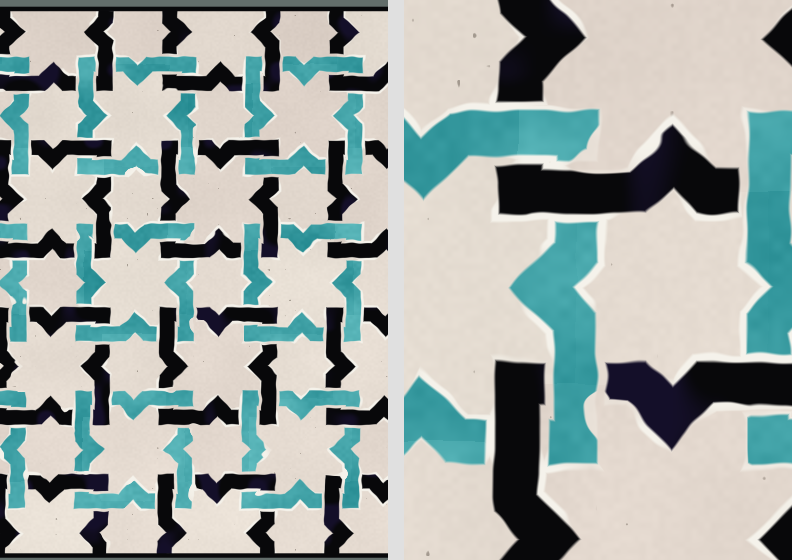
Left: the whole. Right: its middle third, enlarged.
Give the GLSL for this pattern, as a Shadertoy shader.

```glsl
// Glazed mosaic: two lattices of notched square rings, black and teal, woven over pale stars.

// Lengths are fractions of the canvas height.
const float PERIOD = 0.2982;          // spacing of rings of one colour
const vec2  ANCHOR = vec2(0.392, 0.6445); // centre of one black ring
const float TILT = 0.010;             // sideways lean of the columns
const float RING = 0.0918;            // ring centre to band centreline
const float HALF_BAND = 0.0130;
const float NOTCH = 0.0208;           // depth of the inward chevron
const float GAP = 0.0056;             // clearance where a band passes under
const float WOBBLE = 0.0030;          // hand-cut unevenness
const float CHIP = 0.0075;            // depth of broken edges
const float RIM = 0.0045;             // width of exposed plaster
const vec2  TOP_EDGE = vec2(0.980, 0.988);   // black line, then grey frame
const vec2  BOTTOM_EDGE = vec2(0.012, 0.004);

const vec3 CREAM = vec3(0.89, 0.85, 0.81);
const vec3 PLASTER = vec3(0.96, 0.95, 0.92);
const vec3 TEAL = vec3(0.25, 0.63, 0.65);
const vec3 BLACK = vec3(0.03, 0.03, 0.04);
const vec3 PURPLE = vec3(0.08, 0.06, 0.16);
const vec3 FRAME = vec3(0.39, 0.43, 0.42);

float hash(vec2 p) {
    return fract(sin(dot(p, vec2(127.1, 311.7))) * 43758.5453);
}

float noise(vec2 p) {
    vec2 i = floor(p), f = fract(p);
    f = f * f * (3.0 - 2.0 * f);
    return mix(mix(hash(i), hash(i + vec2(1, 0)), f.x),
               mix(hash(i + vec2(0, 1)), hash(i + vec2(1, 1)), f.x), f.y);
}

// Offset from the nearest lattice point.
vec2 wrap(vec2 p) {
    return p - PERIOD * floor(p / PERIOD + 0.5);
}

// Top and bottom bars of a ring, each with a mitred chevron pointing inward.
float bars(vec2 p) {
    p = abs(p);
    float straight = RING - p.y;
    float slope = (RING - NOTCH + p.x - p.y) * 0.7071;
    return max(abs(min(straight, slope)) - HALF_BAND, p.x - RING - HALF_BAND);
}

float boxNorm(vec2 p) {
    return max(abs(p.x), abs(p.y));
}

float cover(float d, float aa) {
    return 1.0 - smoothstep(-aa, aa, d);
}

void mainImage(out vec4 fragColor, in vec2 fragCoord) {
    vec2 uv = fragCoord / iResolution.y;
    float aa = max(0.8 / iResolution.y, 0.0011);

    // Lattice space with slightly irregular cutting
    vec2 p = uv - ANCHOR;
    p.x -= TILT * p.y;
    p += WOBBLE * (vec2(noise(uv * 70.0), noise(uv * 70.0 + 31.0)) - 0.5);

    vec2 b = wrap(p);
    vec2 t = wrap(p + 0.5 * PERIOD);
    float blackH = bars(b), blackV = bars(b.yx);
    float tealH = bars(t), tealV = bars(t.yx);

    // Weave: the upper direction alternates between ring corners
    if (b.x * b.y < 0.0) {
        blackH = max(blackH, GAP - tealV);
        tealH = max(tealH, GAP - blackV);
    } else {
        blackV = max(blackV, GAP - tealH);
        tealV = max(tealV, GAP - blackH);
    }
    float blackD = min(blackH, blackV);
    float tealD = min(tealH, tealV);

    // Sparse chips in the glaze
    float chip = CHIP * smoothstep(0.82, 0.95, noise(uv * 26.0 + 7.0));
    float rimD = min(blackD, tealD);
    blackD += 0.5 * chip;
    tealD += chip;

    // Star tiles, tinted one by one
    vec2 tile = floor(2.0 * p / PERIOD + 0.5);
    if (boxNorm(b) < RING) tile = 2.0 * floor(p / PERIOD + 0.5);
    else if (boxNorm(t) < RING) tile = 2.0 * floor(p / PERIOD + 0.5 + 0.5) - 1.0;
    float tint = hash(tile + 3.0) - 0.5;
    vec3 col = CREAM + tint * vec3(0.03, 0.045, 0.04);
    col += 0.035 * (0.5 - uv.y) + 0.03 * (noise(uv * 14.0) - 0.5);
    col += 0.02 * (noise(uv * 260.0) - 0.5);
    col -= 0.25 * smoothstep(0.965, 0.99, noise(uv * 110.0 + 53.0));

    // Plaster showing beside the bands
    float bare = smoothstep(0.35, 0.75, noise(uv * 32.0 + 19.0));
    col = mix(col, PLASTER, cover(rimD - RIM * bare, aa) * (0.35 + 0.65 * bare));

    // Glazed bands, uneven in tone
    float shade = noise(uv * 16.0 + 5.0) + 0.5 * hash(tile + 11.0) - 0.75;
    vec3 teal = TEAL + shade * vec3(0.16, 0.13, 0.12) + 0.04 * (noise(uv * 150.0) - 0.5);
    vec3 black = mix(BLACK, PURPLE, smoothstep(0.58, 0.8, noise(uv * 24.0 + 43.0)));
    col = mix(col, teal, cover(tealD, aa));
    col = mix(col, black, cover(blackD, aa));

    // Dark line and grey frame along the top and bottom
    col = mix(col, BLACK, cover(min(TOP_EDGE.x - uv.y, uv.y - BOTTOM_EDGE.x), aa));
    col = mix(col, FRAME, cover(min(TOP_EDGE.y - uv.y, uv.y - BOTTOM_EDGE.y), aa));

    fragColor = vec4(clamp(col, 0.0, 1.0), 1.0);
}
```
